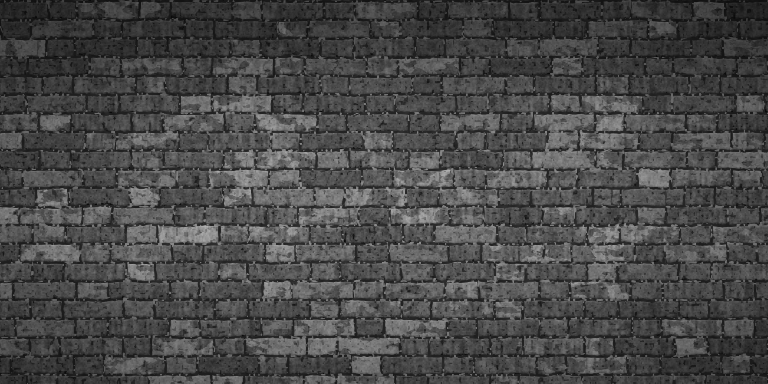
Give the GLSL for this texture, as a Shadertoy shader.

```glsl
float hash(vec2 p) {
    vec3 q = fract(vec3(p.xyx) * 0.1031);
    q += dot(q, q.yzx + 33.33);
    return fract((q.x + q.y) * q.z);
}

float noise(vec2 p) {
    vec2 i = floor(p), f = fract(p);
    f = f * f * (3.0 - 2.0 * f);
    return mix(mix(hash(i), hash(i + vec2(1, 0)), f.x),
               mix(hash(i + vec2(0, 1)), hash(i + vec2(1, 1)), f.x), f.y);
}

float fbm(vec2 p) {
    float sum = 0.0, amp = 0.53;
    for (int i = 0; i < 4; i++) {
        sum += amp * noise(p);
        p = mat2(1.6, 1.2, -1.2, 1.6) * p + 7.3;
        amp *= 0.5;
    }
    return sum;
}

void mainImage(out vec4 fragColor, in vec2 fragCoord) {
    const float rows = 20.57, period = 4.95;
    vec2 uv = fragCoord / iResolution.xy;
    vec2 p = fragCoord / iResolution.y * rows + vec2(0.0, 0.5);
    float pixel = rows / iResolution.y;

    // Uneven courses
    vec2 w = p + 0.10 * (vec2(noise(p * 1.3), noise(p * 0.9 + 40.0)) - 0.5);
    w += 0.06 * (vec2(noise(p * 6.0 + 9.0), noise(p * 6.0 + 70.0)) - 0.5);
    float row = floor(w.y);
    float y = fract(w.y);

    // Flemish bond: one header and one stretcher per period
    float x = w.x - 20.28 - (row - 13.0) * 2.53 + 0.12 * (hash(vec2(row, 5.0)) - 0.5);
    float cell = floor(x / period + 0.5);
    float s = x - cell * period;
    float headerHalf = 0.82 + 0.14 * (hash(vec2(cell + 60.0, row)) - 0.5);
    bool header = abs(s) < headerHalf;
    vec2 id = vec2(cell * 2.0 + (header ? 0.0 : sign(s)) + 80.0, row + 3.0);
    float h = hash(id * 1.7 + 11.0);
    float h2 = hash(id * 2.3 + 47.0);

    // Distance to the nearest joint
    float edge = min(abs(abs(s) - headerHalf), min(y, 1.0 - y));
    float brick = smoothstep(-0.6 * pixel, 0.6 * pixel, edge - 0.065);

    // Brick face: base tone, flaked coat, streaks and grain
    vec2 q = p + id * 3.1;
    float tone = mix(0.29, 0.54, pow(h, 1.5)) + (header ? 0.02 : 0.0);
    float flakes = smoothstep(0.50, 0.60, fbm(q * vec2(1.7, 2.6)) + 0.22 * (h2 - 0.5));
    tone = mix(tone, mix(0.27, 0.33, h2), 0.8 * flakes);
    float streak = noise(q * vec2(7.0, 0.9)) - 0.5;
    tone += 0.12 * streak * step(0.4, h2);
    tone += 0.16 * (fbm(q * 4.5) - 0.5) + 0.09 * (noise(p * 13.0) - 0.5);
    float pits = smoothstep(0.74, 0.88, noise(q * 7.0));
    tone -= 0.13 * pits;

    // Worn rims, lit above and shaded below
    float rim = 1.0 - smoothstep(0.06, 0.19, edge);
    tone += rim * (0.10 * smoothstep(0.6, 0.95, y) - 0.08 * (1.0 - smoothstep(0.05, 0.4, y)));
    tone -= 0.06 * rim * noise(p * 5.0);

    // Dark joints with pale crumbs
    float crumbs = smoothstep(0.56, 0.85, noise(p * 8.0 + 21.0));
    float mortar = 0.12 + 0.06 * noise(p * 4.0) + 0.34 * crumbs;
    float shade = mix(mortar, tone, brick);

    // Broad lighting, dimmed at the top, base and sides
    float side = 2.0 * uv.x - 1.0;
    float light = 1.10 - 0.28 * side * side;
    light *= 1.0 - 0.46 * smoothstep(0.55, 1.05, uv.y);
    light *= 1.0 - 0.24 * (1.0 - smoothstep(0.0, 0.42, uv.y));
    light *= 0.92 + 0.16 * fbm(p * 0.25);

    fragColor = vec4(vec3(clamp(shade * light, 0.04, 0.75)), 1.0);
}
```
